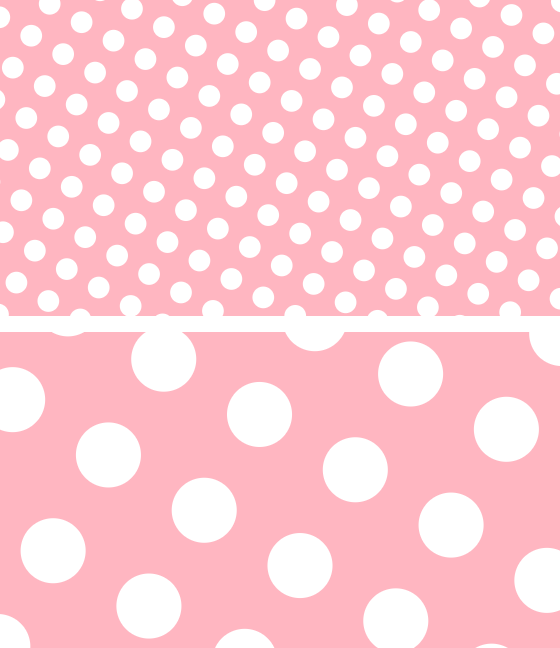
Top, the full canvas; bottom, a detail of the centre.
This pattern is drawn by a Shadertoy shader. Its source:

```glsl
// Lengths are fractions of the canvas height.
const float PITCH = 0.11667;
const float DOT_RADIUS = 0.0343;
const float GRID_ANGLE = radians(-30.0);
const vec2 GRID_ORIGIN = vec2(0.0211, -0.0797); // a dot centre, from mid canvas
const vec3 PINK = vec3(1.0, 0.714, 0.757);
const vec3 WHITE = vec3(1.0);

mat2 rotation(float angle) {
    float c = cos(angle), s = sin(angle);
    return mat2(c, s, -s, c);
}

// Signed distance to the nearest dot of a square grid
float dotGrid(vec2 p) {
    vec2 cell = (fract(p / PITCH + 0.5) - 0.5) * PITCH;
    return length(cell) - DOT_RADIUS;
}

void mainImage(out vec4 fragColor, in vec2 fragCoord) {
    vec2 p = (fragCoord - 0.5 * iResolution.xy) / iResolution.y;

    // Turn the grid about one of its dots
    vec2 gridPos = rotation(-GRID_ANGLE) * (p - GRID_ORIGIN);

    // Blend across one pixel at the rim
    float pixel = 1.0 / iResolution.y;
    float coverage = clamp(0.5 - dotGrid(gridPos) / pixel, 0.0, 1.0);

    fragColor = vec4(mix(PINK, WHITE, coverage), 1.0);
}
```
